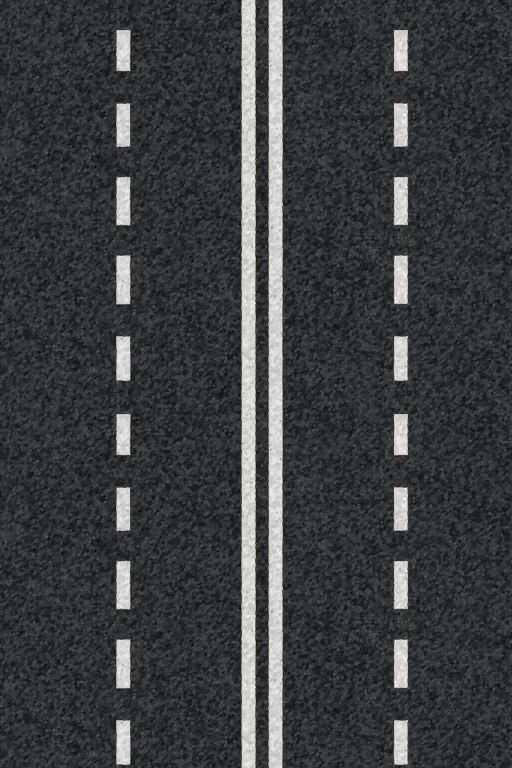
Give the GLSL for this texture, as a WebGL 2 fragment shader.

```glsl
#version 300 es
precision highp float;
// Dark asphalt road with a solid double centre line and two dashed lane lines.
// Smoothed cellular noise makes the stones; the tile holds five uneven dashes
// and is stacked twice down the canvas. Lengths are in canvas heights.
uniform vec2 u_resolution;
out vec4 fragColor;

const float TAU = 6.2831853;
const float TILES = 2.0;
const float DASHES = 5.0;
const vec3 TAR = vec3(0.176, 0.187, 0.194);
const vec3 PAINT = vec3(0.845, 0.835, 0.825);
const vec3 WARM_CHIP = vec3(0.45, 0.42, 0.35);
const vec3 COOL_CHIP = vec3(0.34, 0.38, 0.40);

vec3 hash3(vec2 cell, float seed) {
  vec3 h = fract(vec3(cell.xyx + seed) * vec3(0.1031, 0.1030, 0.0973));
  h += dot(h, h.yxz + 33.33);
  return fract((h.xxy + h.yzz) * h.zyx);
}

// Wraps the cell row so that every tile carries the same stones.
vec2 wrapRow(vec2 cell, float rows) {
  return vec2(cell.x, mod(cell.y, rows));
}

// Cellular noise: random stone heights blended by a slanted distance.
float stones(vec2 p, float rows, float seed) {
  vec2 q = p * rows * TILES;
  vec2 base = floor(q);
  float total = 0.0;
  float weights = 0.0;
  for (int j = -1; j <= 1; j++) {
    for (int i = -1; i <= 1; i++) {
      vec2 cell = base + vec2(i, j);
      vec3 h = hash3(wrapRow(cell, rows), seed);
      vec2 d = q - cell - h.xy;
      d.x += 0.4 * d.y;
      float w = exp(-9.0 * dot(d, d));
      total += h.z * w;
      weights += w;
    }
  }
  return total / max(weights, 1e-6);
}

// Sparse round chips: x is coverage, y is a random tint.
vec2 chips(vec2 p, float rows, float density, float seed) {
  vec2 q = p * rows * TILES;
  vec2 cell = wrapRow(floor(q), rows);
  vec3 h = hash3(cell, seed);
  vec3 k = hash3(cell, seed + 17.0);
  float d = length(fract(q) - mix(vec2(0.3), vec2(0.7), h.xy));
  float dotMask = 1.0 - smoothstep(0.14, 0.38, d);
  return vec2(dotMask * step(h.z, density) * mix(0.4, 1.0, k.x), k.y);
}

// Broad cloudy staining, periodic over one tile.
float stain(vec2 p) {
  float y = p.y * TILES * TAU;
  return 0.5 * sin(p.x * 13.0 + sin(y) + 1.0)
       + 0.3 * sin(p.x * 31.0 - 2.0 * y + 2.0 * sin(y + p.x * 9.0))
       + 0.2 * sin(p.x * 57.0 + 3.0 * y);
}

// Signed distance to a band of the given half width.
float band(float x, float centre, float halfWidth) {
  return abs(x - centre) - halfWidth;
}

// Signed distance along the road to the nearest dash of uneven length.
float dashes(float y) {
  float pitch = 1.0 / (TILES * DASHES);
  float i = floor(y / pitch);
  float turn = TAU * i / DASHES;
  float centre = 0.0643 + 0.0026 * cos(turn + 0.94);
  float halfLength = 0.0292 + 0.0027 * cos(turn - 3.27);
  return band(y - i * pitch, centre, halfLength);
}

float cover(float d, float soft) {
  return 1.0 - smoothstep(-soft, soft, d);
}

void main() {
  vec2 p = vec2(gl_FragCoord.x, u_resolution.y - gl_FragCoord.y) / u_resolution.y;
  float soft = max(0.75 / u_resolution.y, 0.0006);

  // Stone relief and colour of the road surface
  float grain = stones(p, 128.0, 3.0) - 0.5;
  float fine = stones(p, 210.0, 41.0) - 0.5;
  vec2 chip = chips(p, 96.0, 0.14, 71.0);
  vec3 road = TAR + 0.15 * grain + 0.07 * fine + 0.007 * stain(p);
  road = mix(road, mix(COOL_CHIP, WARM_CHIP, chip.y), 0.65 * chip.x);

  // Painted lines mirrored about the road axis, edges roughened by the stones
  float side = abs(p.x - 0.3413);
  float solid = band(side, 0.0176, 0.0090);
  float broken = max(band(side, 0.1807, 0.0089), dashes(p.y));
  float paintMask = cover(min(solid, broken) + 0.0012 * grain, soft);

  // Worn paint with shaded texture and small pits
  float pit = chips(p, 80.0, 0.07, 113.0).x;
  vec3 paint = PAINT + 0.13 * grain + 0.06 * fine + 0.01 * stain(p);
  paint = mix(paint, vec3(0.58, 0.57, 0.55), 0.6 * pit);

  fragColor = vec4(clamp(mix(road, paint, paintMask), 0.0, 1.0), 1.0);
}
```
